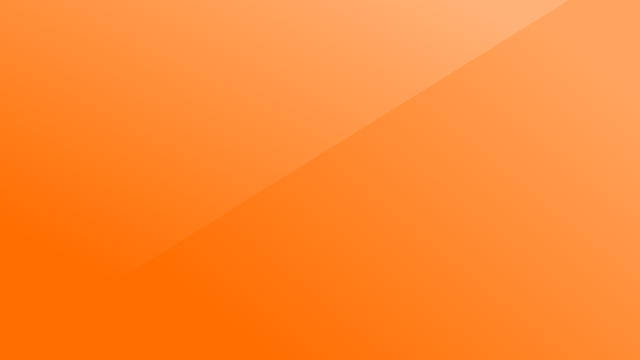
A Shadertoy shader for this background:

```glsl
// Orange backdrop: two soft diagonal gradients meeting along a slanted crease.

const vec3 ORANGE = vec3(1.0, 0.43, 0.0);
const vec3 WHITE = vec3(1.0);

// Signed distance to the line through a and b, positive on its left side
float lineSide(vec2 p, vec2 a, vec2 b) {
    vec2 along = normalize(b - a);
    return dot(p - a, vec2(-along.y, along.x));
}

// Linear ramp of white tint, limited to a peak value
float tintRamp(vec2 uv, vec2 slope, float offset, float peak) {
    return clamp(dot(uv, slope) + offset, 0.0, peak);
}

// Sine hash, used as fine dither against banding
float hash(vec2 p) {
    return fract(sin(dot(p, vec2(12.9898, 78.233))) * 43758.5453);
}

void mainImage(out vec4 fragColor, in vec2 fragCoord) {
    vec2 uv = fragCoord / iResolution.xy;
    float aspect = iResolution.x / iResolution.y;
    vec2 stretch = vec2(aspect, 1.0);

    // Tint on each side of the crease
    float upperTint = tintRamp(uv, vec2(0.33, 0.36), -0.135, 0.47);
    float lowerTint = tintRamp(uv, vec2(0.346, 0.238), -0.145, 0.37);

    // Crease with a one-pixel smooth edge
    float side = lineSide(uv * stretch, vec2(0.124, 0.155) * stretch,
                          vec2(0.889, 1.0) * stretch);
    float softness = 0.75 / iResolution.y;
    float upperMask = smoothstep(-softness, softness, side);

    float tint = mix(lowerTint, upperTint, upperMask);
    vec3 color = mix(ORANGE, WHITE, tint);
    color += (hash(fragCoord) - 0.5) / 255.0;
    fragColor = vec4(color, 1.0);
}
```
